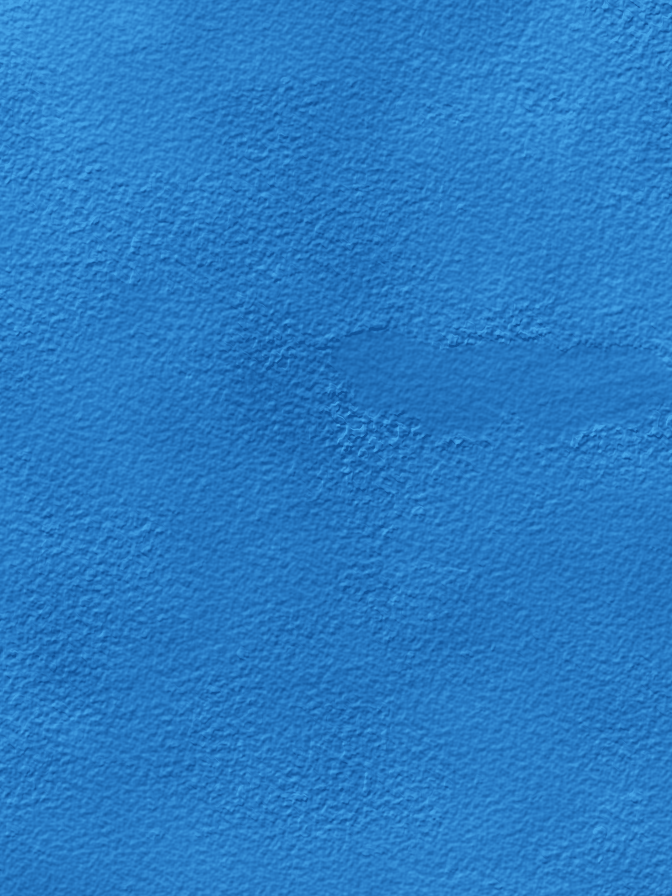
A WebGL 2 fragment shader for this texture:

```glsl
#version 300 es
precision highp float;
// Blue painted stucco wall: fine grain, clustered lumps, trowel streaks and a smooth recessed patch.

#define GRAIN_SCALE 128.0
#define LUMP_SCALE 84.0
#define NUB_SCALE 50.0
#define LIGHT_DIR normalize(vec2(-0.4, 0.92))
#define SLOPE_STEP 0.001
#define RELIEF_GAIN 1.25
#define CAVITY_GAIN 0.2
#define BASE_TONE 0.51
#define BROAD_GAIN 0.48
#define STREAK_GAIN 0.26
#define PATCH_CENTER vec2(0.56, 0.573)
#define PATCH_HALF vec2(0.185, 0.048)

uniform vec2 u_resolution;
out vec4 fragColor;

float hash(vec2 cell) {
    vec3 q = fract(vec3(cell.xyx) * vec3(0.1031, 0.1030, 0.0973));
    q += dot(q, q.yzx + 33.33);
    return fract((q.x + q.y) * q.z);
}

float noise(vec2 p) {
    vec2 i = floor(p), f = fract(p);
    f = f * f * (3.0 - 2.0 * f);
    return mix(mix(hash(i), hash(i + vec2(1, 0)), f.x),
               mix(hash(i + vec2(0, 1)), hash(i + vec2(1, 1)), f.x), f.y);
}

float corner(vec2 i, vec2 f, vec2 o) {
    float a = 6.2832 * hash(i + o);
    return dot(vec2(cos(a), sin(a)), f - o);
}

// Gradient noise, about -0.7 to 0.7
float grain(vec2 p) {
    vec2 i = floor(p), f = fract(p), u = f * f * f * (f * (f * 6.0 - 15.0) + 10.0);
    return mix(mix(corner(i, f, vec2(0)), corner(i, f, vec2(1, 0)), u.x),
               mix(corner(i, f, vec2(0, 1)), corner(i, f, vec2(1)), u.x), u.y);
}

mat2 rotation(float a) {
    return mat2(cos(a), sin(a), -sin(a), cos(a));
}

float fbm(vec2 p) {
    float sum = 0.0, amp = 0.5;
    for (int i = 0; i < 4; i++) {
        sum += amp * noise(p);
        p = rotation(0.6) * p * 2.03 + 17.3;
        amp *= 0.5;
    }
    return sum / 0.9375;
}

// Signed distance to the smooth patch, with a ragged outline
float patchDistance(vec2 p) {
    vec2 wobble = vec2(fbm(p * 16.0), fbm(p * 16.0 + 40.0)) - 0.5;
    vec2 d = abs(p - PATCH_CENTER + wobble * 0.07) - PATCH_HALF + 0.035;
    return length(max(d, 0.0)) + min(max(d.x, d.y), 0.0) - 0.035;
}

// Plaster surface: grain everywhere, crisp lumps where rough, sparse nubs, broken ledges
float height(vec2 p, float rough, float ledge) {
    float coarse = grain(rotation(0.5) * p * GRAIN_SCALE);
    float fine = grain(rotation(1.4) * p * GRAIN_SCALE * 1.8 + 9.0);
    float h = (coarse + 0.52 * fine) * (0.6 + 0.42 * rough);

    vec2 ragged = 0.004 * vec2(coarse, fine);
    float lump = smoothstep(-0.04, 0.24, grain((p + ragged) * LUMP_SCALE + 3.0));
    h += 0.5 * rough * rough * (lump - 0.5);
    float nub = smoothstep(0.34, 0.54, grain((p + ragged) * NUB_SCALE + 50.0));
    h += (0.25 + 0.5 * rough) * nub;

    float contour = fbm(p * vec2(6.0, 15.0) + 3.0) + 0.035 * coarse;
    h += ledge * smoothstep(0.47, 0.53, contour);
    h += 0.6 * ledge * smoothstep(-0.003, 0.003, patchDistance(p + ragged));
    return h;
}

void main() {
    vec2 p = gl_FragCoord.xy / u_resolution.y;

    // Where the plaster is rough: drifting areas, a rim and a clump beside the patch
    float sd = patchDistance(p);
    float inside = smoothstep(0.006, -0.012, sd);
    float drift = smoothstep(0.42, 0.7, fbm(p * vec2(7.0, 8.0) + 11.0));
    float rim = exp(-pow(max(sd, 0.0) / 0.024, 2.0)) * (1.0 - inside);
    vec2 side = (p - vec2(0.33, 0.55)) / vec2(0.11, 0.085);
    float clump = exp(-dot(side, side)) * (1.0 - inside);
    float coarseCorner = smoothstep(0.3, 0.7, p.x) * smoothstep(0.65, 0.9, p.y);
    float rough = 0.12 + 0.65 * drift + 0.5 * rim + 0.55 * clump + 0.35 * coarseCorner;
    rough = min(rough, 1.35) * (1.0 - 0.9 * inside);

    // Lit slope, with darker hollows
    float ledge = 0.35 * smoothstep(0.55, 0.8, noise(p * 13.0 + 5.0)) * (1.0 - inside);
    ledge += 0.5 * exp(-pow(sd / 0.02, 2.0)) * smoothstep(0.3, 0.6, noise(p * 17.0));
    vec2 toLight = LIGHT_DIR * SLOPE_STEP;
    float farSide = height(p - toLight, rough, ledge);
    float nearSide = height(p + toLight, rough, ledge);
    float tone = BASE_TONE + RELIEF_GAIN * (farSide - nearSide) * (1.0 - 0.2 * inside);
    tone += CAVITY_GAIN * (0.5 * (farSide + nearSide) - 0.5 * ledge);

    // Trowel streaks: near vertical above, shallow elsewhere
    float upright = noise(rotation(0.12) * p * vec2(190.0, 13.0));
    float shallow = noise(rotation(-0.2) * p * vec2(16.0, 170.0));
    float above = smoothstep(0.55, 0.8, p.y + 0.2 * (fbm(p * 4.0) - 0.5));
    float streakArea = smoothstep(0.4, 0.65, fbm(p * 4.0 + 23.0));
    tone += STREAK_GAIN * streakArea * (mix(shallow, upright, above) - 0.5);

    // Broad shading and mottling
    tone += BROAD_GAIN * (fbm(p * vec2(3.0, 4.0) + 7.0) - 0.5);
    tone += 0.22 * (fbm(p * 15.0 + 29.0) - 0.5);
    tone += 0.18 * smoothstep(0.45, 0.0, p.x) * smoothstep(0.4, 1.0, p.y);
    tone -= 0.12 * inside + 0.2 * clump + 0.05 * rim;

    // Paint colour from shadow to highlight
    tone = clamp(tone, -0.3, 1.2);
    vec3 shadow = vec3(0.10, 0.39, 0.67), middle = vec3(0.16, 0.49, 0.78);
    vec3 highlight = vec3(0.24, 0.60, 0.87);
    vec3 color = tone < 0.5 ? mix(shadow, middle, tone * 2.0)
                            : mix(middle, highlight, tone * 2.0 - 1.0);
    fragColor = vec4(color, 1.0);
}
```
